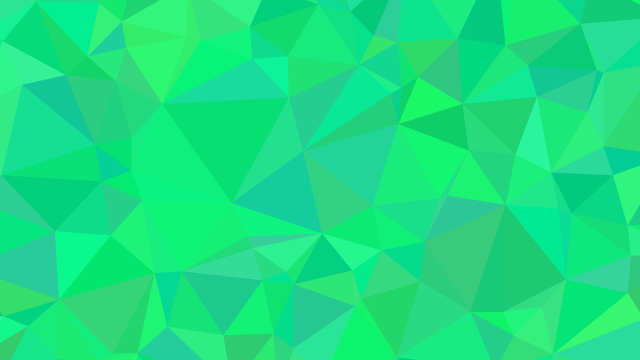
This background is drawn by a Shadertoy shader. Its source:

```glsl
// Low-poly backdrop: flat green Delaunay triangles over scattered points.

#define ROWS 9.0                          // grid cells per canvas height
#define KEEP 0.58                         // share of cells that hold a point
#define REACH 4                           // cells searched in each direction
#define MAX_PIVOTS 18                     // limit on triangle refinements
#define SEED 37u
#define MEAN_GREEN vec3(0.112, 0.876, 0.507)
#define GREEN_RANGE vec3(0.110, 0.098, 0.105)

struct Triangle {
    vec2 a, b, c;      // counter-clockwise corners, relative to the query point
    uvec3 keys;        // hash of each corner's cell
};

uint hashUint(uint v) {
    v = v * 747796405u + 2891336453u;
    v = ((v >> ((v >> 28u) + 4u)) ^ v) * 277803737u;
    return (v >> 22u) ^ v;
}

float unitFloat(uint v) {
    return float(v >> 8u) / 16777216.0;
}

float cross2(vec2 u, vec2 v) {
    return u.x * v.y - u.y * v.x;
}

uint cellKey(ivec2 cell) {
    return hashUint(uint(cell.x + 512) + hashUint(uint(cell.y + 512) + SEED));
}

vec2 cellPoint(ivec2 cell, uint key) {
    return vec2(cell) + vec2(key & 65535u, key >> 16u) / 65536.0;
}

// Circumcentre in xy, power of the origin (radius^2 - |centre|^2) in z.
vec3 circumcircle(Triangle t) {
    vec2 ab = t.b - t.a, ac = t.c - t.a;
    vec2 offset = (dot(ab, ab) * vec2(ac.y, -ac.x) + dot(ac, ac) * vec2(-ab.y, ab.x))
                / (2.0 * cross2(ab, ac));
    vec2 centre = t.a + offset;
    return vec3(centre, dot(t.a, t.a) - 2.0 * dot(t.a, centre));
}

// Start with a huge triangle around p; swap in the point deepest inside the
// circumcircle, keeping p enclosed, until the circle is empty.
Triangle delaunayAt(vec2 p) {
    Triangle t = Triangle(vec2(0.0, 20.0), vec2(-18.0, -10.0), vec2(18.0, -10.0),
                          uvec3(1u, 2u, 3u));
    ivec2 home = ivec2(floor(p));

    for (int pivot = 0; pivot < MAX_PIVOTS; pivot++) {
        vec3 circle = circumcircle(t);
        float deepest = -1e-4;
        vec2 q = vec2(0.0);
        uint qKey = 0u;

        for (int y = -REACH; y <= REACH; y++)
        for (int x = -REACH; x <= REACH; x++) {
            ivec2 cell = home + ivec2(x, y);
            uint key = cellKey(cell);
            if (unitFloat(hashUint(key)) > KEEP) continue;
            vec2 s = cellPoint(cell, key) - p;
            float depth = dot(s, s) - 2.0 * dot(s, circle.xy) - circle.z;
            if (depth < deepest) {
                deepest = depth;
                q = s;
                qKey = key;
            }
        }
        if (qKey == 0u) break;

        float sideA = cross2(q, t.a), sideB = cross2(q, t.b), sideC = cross2(q, t.c);
        if (sideA >= 0.0 && sideB <= 0.0)      { t.c = q; t.keys.z = qKey; }
        else if (sideB >= 0.0 && sideC <= 0.0) { t.a = q; t.keys.x = qKey; }
        else                                   { t.b = q; t.keys.y = qKey; }
    }
    return t;
}

// The key sum does not depend on corner order, so each face has one colour.
vec3 faceColor(Triangle t) {
    uint r = hashUint(t.keys.x + t.keys.y + t.keys.z);
    uint g = hashUint(r);
    uint b = hashUint(g);
    vec3 random = vec3(unitFloat(r), unitFloat(g), unitFloat(b));
    return MEAN_GREEN + GREEN_RANGE * (2.0 * random - 1.0);
}

// Outward normal in xy, distance from the query point to the edge in z.
vec3 edgeLine(vec2 from, vec2 to) {
    vec2 along = normalize(to - from);
    return vec3(along.y, -along.x, cross2(from, along));
}

void mainImage(out vec4 fragColor, in vec2 fragCoord) {
    float pixel = ROWS / iResolution.y;
    vec2 p = fragCoord * pixel;

    Triangle face = delaunayAt(p);
    vec3 color = faceColor(face);

    // Smooth the edge by blending in the face across it
    vec3 nearest = edgeLine(face.a, face.b);
    vec3 edgeBC = edgeLine(face.b, face.c);
    vec3 edgeCA = edgeLine(face.c, face.a);
    if (edgeBC.z < nearest.z) nearest = edgeBC;
    if (edgeCA.z < nearest.z) nearest = edgeCA;
    if (nearest.z < 0.5 * pixel) {
        vec2 across = p + nearest.xy * (nearest.z + 0.5 * pixel);
        float coverage = clamp(0.5 - nearest.z / pixel, 0.0, 0.5);
        color = mix(color, faceColor(delaunayAt(across)), coverage);
    }

    fragColor = vec4(color, 1.0);
}
```
